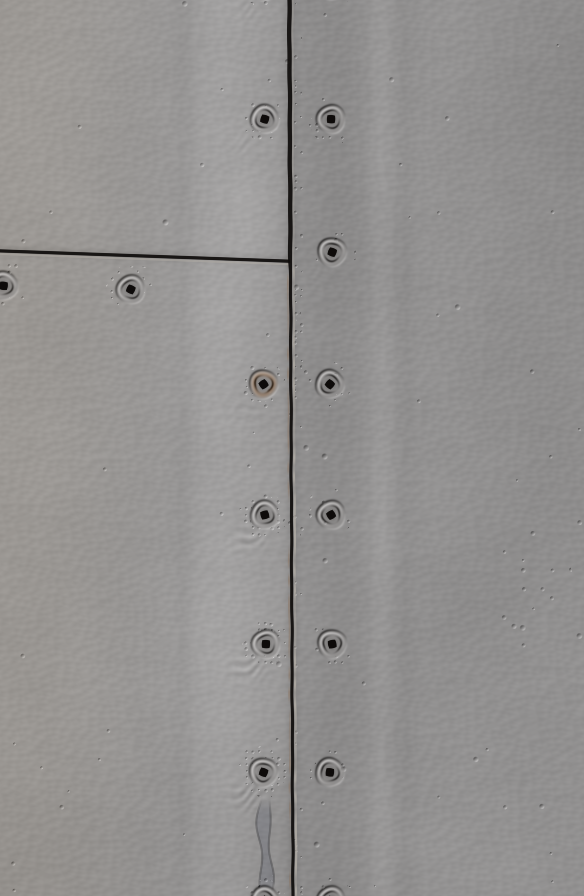
This texture is drawn by a Shadertoy shader. Its source:

```glsl
// Weathered grey painted metal panels with two seams and columns of recessed screws.
// Soft bands and layered sines tint the sheet, cellular noise gives the paint grain,
// and loops place the screws. All lengths are fractions of the canvas height.

const vec3 PAINT = vec3(0.588, 0.580, 0.576);
const vec3 GAP = vec3(0.055, 0.045, 0.040);
const vec3 EDGE = vec3(0.70, 0.68, 0.65);
const vec3 RUST = vec3(0.56, 0.42, 0.30);
const vec2 LIGHT = vec2(0.6, -0.8); // side on which rims shine
const vec2 SEAM_X = vec2(0.3270, 0.3229); // bottom, top
const vec2 JOINT_Y = vec2(0.7200, 0.7085); // left, right
const float FIRST_SCREW = 0.867, SCREW_STEP = 0.1458;
const float LEFT_COLUMN = 0.2955, RIGHT_COLUMN = 0.3695;
const float RIM = 0.016, CAP = 0.0098, SOCKET = 0.0047;
const float GRAIN = 0.03, MOTTLE = 0.018;

float pixel;

vec2 hash2(vec2 p) {
  vec3 q = fract(p.xyx * vec3(0.1031, 0.1030, 0.0973));
  q += dot(q, q.yzx + 33.33);
  return fract((q.xx + q.yz) * q.zy);
}

float bump(float x, float centre, float width) {
  float t = (x - centre) / width;
  return exp(-t * t);
}

float stroke(float d, float halfWidth) {
  return 1.0 - smoothstep(halfWidth - pixel * 0.6, halfWidth + pixel * 0.6, abs(d));
}

float cellular(vec2 p) {
  vec2 cell = floor(p);
  float nearest = 2.0;
  for (int y = -1; y <= 1; y++)
    for (int x = -1; x <= 1; x++) {
      vec2 c = cell + vec2(x, y);
      nearest = min(nearest, length(c + hash2(c) - p));
    }
  return nearest;
}

float waves(vec2 p) {
  float sum = 0.0, gain = 0.5;
  for (int i = 0; i < 5; i++) {
    sum += gain * sin(p.x + 1.3 * sin(p.y)) * cos(p.y * 0.8 + float(i));
    p = mat2(1.5, 1.1, -1.1, 1.5) * p + 1.7;
    gain *= 0.6;
  }
  return sum;
}

// Shaded paint chips; density is the chance of one per cell
float chips(vec2 p, float scale, float density) {
  vec2 g = p * scale, cell = floor(g);
  vec2 rnd = hash2(cell + 7.0), seed = hash2(cell + 91.0);
  vec2 d = g - cell - 0.4 - 0.2 * rnd;
  float size = 0.15 + 0.22 * seed.y;
  float shape = 1.0 - smoothstep(size * 0.5, size + pixel * scale * 0.3, length(d));
  return step(seed.x, density) * shape * (0.3 * dot(d, LIGHT) / size - 0.03);
}

vec3 paintSheet(vec2 p, float seam) {
  float tone = MOTTLE * waves(p * vec2(14, 9)) + 0.008 * waves(p * vec2(30, 120));
  float left = 0.01 + 0.042 * bump(p.x, 0.245, 0.05) - 0.018 * bump(p.x, 0.205, 0.012)
    + 0.03 * bump(p.x, 0.28, 0.035) * bump(p.y, 0.77, 0.06) - 0.03 * (1.0 - smoothstep(0.0, 0.25, p.y));
  float right = -0.016 - 0.022 * bump(p.x, 0.375, 0.035) + 0.028 * bump(p.x, 0.425, 0.014)
    - 0.014 * bump(p.x, 0.452, 0.012) - 0.02 * smoothstep(0.48, 0.65, p.x) * smoothstep(0.3, 0.9, p.y);
  tone += mix(left, right, smoothstep(-pixel, pixel, seam));
  vec2 g = p * vec2(100, 160);
  tone += GRAIN * (cellular(g + LIGHT * 0.3) - cellular(g - LIGHT * 0.3));
  return PAINT + tone + mix(vec3(0.008, 0.002, -0.01), vec3(-0.003, 0, 0.003), smoothstep(0.0, 0.25, p.x));
}

void drawScrew(inout vec3 col, vec2 p, vec2 centre, float id, float wear, float rust) {
  vec2 d = p - centre;
  float r = length(d);
  if (r > 0.06) return;
  float angle = atan(d.y, d.x + 1e-6), lit = dot(d, LIGHT) / max(r, 1e-4);
  // creased and chipped paint
  float pull = bump(d.x, -0.019, 0.018) * bump(d.y, -0.026, 0.014);
  col += wear * pull * 0.06 * sin((d.y - 0.6 * d.x) * 500.0 + 3.0 * sin(d.x * 130.0 + id));
  col += chips(p, 140.0, 0.6 * (0.3 + wear) * bump(r, 0.021, 0.005));
  // rim, cap and inner groove
  r += 0.0005 * sin(angle * 3.0 + id * 2.0);
  col = mix(col, PAINT - 0.02, 0.6 * (1.0 - smoothstep(RIM - pixel, RIM + pixel, r)));
  col += bump(r, RIM, 0.0015) * (0.20 * lit - 0.10);
  col += bump(r, 0.0127, 0.0014) * (0.08 - 0.08 * lit);
  col = mix(col, RUST, rust * 0.5 * bump(r, 0.0115, 0.003));
  col -= bump(r, CAP, 0.0013) * (0.18 + 0.16 * sin(angle * 2.0 + id));
  col -= bump(r, 0.0, 0.006) * 0.15;
  // socket with worn corners
  float turn = id * 1.9 + 0.3, c = cos(turn), s = sin(turn);
  vec2 q = abs(mat2(c, s, -s, c) * d);
  col = mix(col, GAP, stroke(mix(max(q.x, q.y), length(q), 0.35), SOCKET));
}

void mainImage(out vec4 fragColor, in vec2 fragCoord) {
  pixel = 1.0 / iResolution.y;
  vec2 p = fragCoord * pixel;
  float seam = p.x - mix(SEAM_X.x, SEAM_X.y, p.y) + 0.0004 * sin(p.y * 90.0) * sin(p.y * 37.0);
  float joint = p.y - mix(JOINT_Y.x, JOINT_Y.y, p.x / SEAM_X.y);
  vec3 col = paintSheet(p, seam);
  // scattered chips, dense at right and beside the seam
  col += chips(p, 95.0, 0.008 + 0.4 * bump(p.x, 0.597, 0.03) * bump(p.y, 0.345, 0.04));
  col += chips(p, 150.0, 0.5 * bump(seam, 0.007, 0.006) * (0.3 + bump(p.y, 0.64, 0.08)));
  // dark run of paint
  float run = abs(p.x - 0.296 - 0.002 * sin(p.y * 60.0)) - 0.006 - 0.002 * sin(p.y * 95.0);
  float span = smoothstep(0.0, 0.02, p.y) * (1.0 - smoothstep(0.09, 0.112, p.y));
  col *= 1.0 - vec3(0.12, 0.11, 0.08) * span * (1.0 - smoothstep(-0.002, 0.002, run));
  col -= 0.12 * span * stroke(run, 0.0012);
  // screws in two columns and a row
  for (int i = -1; i <= 6; i++) {
    float id = float(i), y = FIRST_SCREW - SCREW_STEP * id - 0.0045 * sin(id * 0.628);
    float sway = 0.0015 * sin(id * 2.1);
    drawScrew(col, p, vec2(RIGHT_COLUMN + sway, y), id + 4.0, 0.12, 0.0);
    if (i != 1) drawScrew(col, p, vec2(LEFT_COLUMN + sway, y), id, i > 2 ? 1.0 : 0.35, i == 2 ? 1.0 : 0.0);
    if (i == 0 || i == 1) drawScrew(col, p, vec2(0.004 + 0.142 * id, 0.681 - 0.004 * id), id + 9.0, 0.3, 0.0);
  }
  // seams: soft shade, worn edge, dark gap
  float onLeft = 1.0 - smoothstep(-pixel, pixel, seam);
  float lower = 1.0 - smoothstep(0.69, 0.72, p.y);
  float worn = 0.5 + 0.5 * sin(p.y * 140.0 + 3.0 * sin(p.y * 53.0));
  col -= 0.05 * (bump(seam, 0.0, 0.007) + onLeft * bump(joint, 0.0, 0.006));
  col = mix(col, EDGE, stroke(seam - 0.0035, 0.0012) * (0.3 + 0.5 * worn * lower));
  col = mix(col, RUST, stroke(seam + 0.003, 0.001) * 0.35 * (1.0 - worn) * lower);
  col = mix(col, EDGE, onLeft * stroke(joint + 0.0035, 0.0011) * 0.5);
  col = mix(col, GAP, onLeft * stroke(joint, 0.0018) * 0.92);
  col = mix(col, GAP, stroke(seam, mix(0.0024, 0.0017, lower)) * 0.92);
  fragColor = vec4(clamp(col, 0.0, 1.0), 1.0);
}
```
